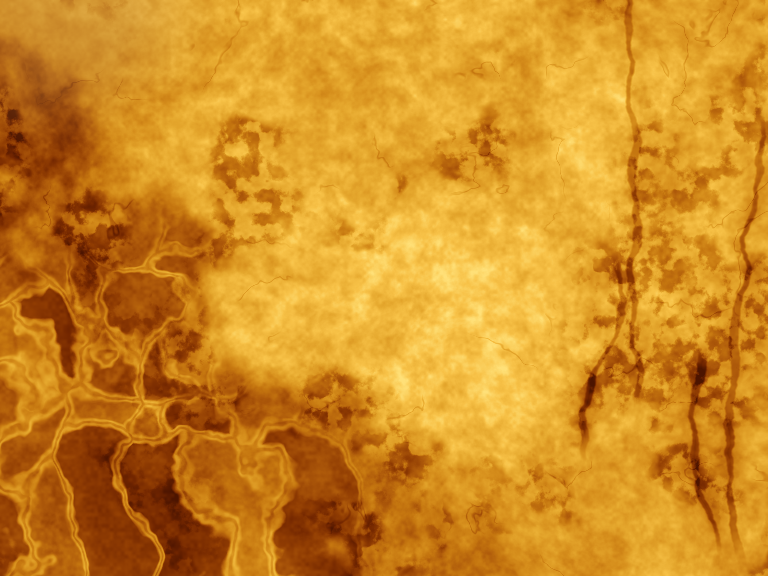
This texture is drawn by a WebGL 2 fragment shader. Its source:

```glsl
#version 300 es
precision highp float;
// Backlit amber mineral: mottled golden field, brown cellular corner, vertical cracks.

uniform vec2 u_resolution;
out vec4 fragColor;

float hash(vec2 p) {
  return fract(sin(dot(p, vec2(127.1, 311.7))) * 43758.5453);
}

float noise(vec2 p) {
  vec2 i = floor(p), f = fract(p);
  f = f * f * (3.0 - 2.0 * f);
  return mix(mix(hash(i), hash(i + vec2(1, 0)), f.x),
             mix(hash(i + vec2(0, 1)), hash(i + vec2(1, 1)), f.x), f.y);
}

float fbm(vec2 p) {
  float sum = 0.0, amp = 0.5;
  for (int i = 0; i < 5; i++) {
    sum += amp * noise(p);
    p = mat2(1.6, 1.2, -1.2, 1.6) * p + 7.3;
    amp *= 0.5;
  }
  return sum / 0.97;
}

// x: distance to the cell wall, y: random value of the cell
vec2 cells(vec2 p) {
  vec2 base = floor(p);
  float near = 9.0, second = 9.0, id = 0.0;
  for (int y = -1; y <= 1; y++) {
    for (int x = -1; x <= 1; x++) {
      vec2 c = base + vec2(x, y);
      vec2 site = c + 0.1 + 0.8 * vec2(hash(c), hash(c + 41.7));
      float d = length(site - p);
      if (d < near) {
        second = near;
        near = d;
        id = hash(c + 9.2);
      } else {
        second = min(second, d);
      }
    }
  }
  return vec2(second - near, id);
}

// Tone 0..8 from dark brown to pale gold
vec3 amber(float tone) {
  vec3 stops[9] = vec3[9](
    vec3(0.30, 0.08, 0.00), vec3(0.45, 0.15, 0.00), vec3(0.57, 0.24, 0.01),
    vec3(0.68, 0.35, 0.04), vec3(0.77, 0.46, 0.06), vec3(0.84, 0.56, 0.11),
    vec3(0.90, 0.66, 0.18), vec3(0.97, 0.76, 0.28), vec3(1.00, 0.88, 0.47));
  vec3 c = stops[0];
  for (int i = 1; i < 9; i++) c = mix(c, stops[i], clamp(tone - float(i - 1), 0.0, 1.0));
  return c;
}

void main() {
  vec2 p = gl_FragCoord.xy / u_resolution.y;
  float pixel = 1.0 / u_resolution.y;
  vec2 warp = vec2(fbm(p * 5.0), fbm(p * 5.0 + 31.0)) - 0.5;
  vec2 q = p + 0.14 * warp;
  float grain = fbm(p * 42.0 + 2.0 * warp);

  // Broad light, brightest around the middle
  float tone = 5.75 + 0.8 * exp(-5.0 * dot(p - vec2(0.75, 0.55), p - vec2(0.75, 0.55)));
  tone += 3.0 * (fbm(q * 7.0 + 3.0) - 0.5) + 2.6 * (grain - 0.5);

  // Brown lower-left side with a soft dark diagonal band
  float side = p.x + p.y - 0.76 + 0.7 * (fbm(p * 3.5 + 11.0) - 0.5) + 0.2 * warp.x;
  float corner = smoothstep(0.08, -0.12, side);
  float band = exp(-pow(side / 0.075, 2.0));
  tone -= 1.5 * corner + 2.0 * band * (0.4 + fbm(q * 6.0 + 17.0));
  tone -= 1.5 * smoothstep(0.24, 0.0, length(q - vec2(0.74, 0.02)));
  tone -= 1.3 * smoothstep(0.35, 0.0, length(q - vec2(0.08, 0.76)));

  // Cells with pale rims and dark crumbly hearts, flatter towards the bottom
  vec2 cell = cells(vec2(q.x * 9.0, 10.0 * q.y + 2.5 * exp(-5.0 * q.y)) + 1.6 * warp);
  float cellular = corner * smoothstep(0.72, 0.48, p.y);
  float heart = smoothstep(0.16, 0.3, cell.x + 0.3 * (grain - 0.5));
  float rim = smoothstep(0.02, 0.1, cell.x) * smoothstep(0.24, 0.12, cell.x);
  tone += cellular * (1.2 * rim - heart * (0.3 + 1.9 * cell.y) * (0.6 + grain));

  // Scattered crumbly patches
  float patches = smoothstep(0.53, 0.68, fbm(q * 6.5 + 53.0));
  float crumbs = smoothstep(0.42, 0.62, fbm(p * 50.0 + 5.0));
  tone -= patches * (0.4 + 2.3 * crumbs) * (1.0 - 0.6 * cellular);

  // Short hairline veins
  float vein = abs(fbm(q * 9.0 + 71.0) - 0.5);
  float veinMask = smoothstep(0.5, 0.65, noise(p * 11.0 + 23.0));
  tone -= 1.1 * veinMask * (1.0 - smoothstep(0.0, 0.014, vein)) * (1.0 - corner);

  // Ragged vertical cracks on the right, each with a soft stained flank
  for (int i = 0; i < 4; i++) {
    float k = float(i), isLong = mod(k, 2.0);
    float path = 1.04 + 0.082 * k + 0.1 * (noise(vec2(p.y * 4.0, k * 5.0 + 2.0)) - 0.5)
               + 0.035 * (fbm(vec2(p.y * 17.0, k * 9.0)) - 0.5);
    float off = p.x - path;
    float middle = mix(0.22 + 0.08 * (2.0 - k), 0.8 - 0.13 * k, isLong);
    float reach = mix(0.2, 0.4, isLong);
    float along = smoothstep(reach, reach - 0.08, abs(p.y - middle));
    float width = 0.001 + 0.005 * noise(vec2(p.y * 24.0, k + 3.0));
    float line = 1.0 - smoothstep(width, width + 0.003 + pixel, abs(off));
    float stain = exp(-abs(off) / 0.018) * smoothstep(0.3, 0.8, noise(vec2(p.y * 9.0, k + 8.0)));
    tone -= along * (2.0 * line * (0.5 + grain) + 1.8 * stain);
  }

  // Fine surface speckle
  tone += 0.6 * (noise(p * 150.0) - 0.5);
  vec3 color = amber(tone);

  // Greyer haze in the upper-left corner
  float haze = smoothstep(0.28, 0.05, length(q - vec2(0.12, 1.0)));
  color = mix(color, vec3(0.78, 0.56, 0.24), 0.5 * haze);
  fragColor = vec4(color, 1.0);
}
```
